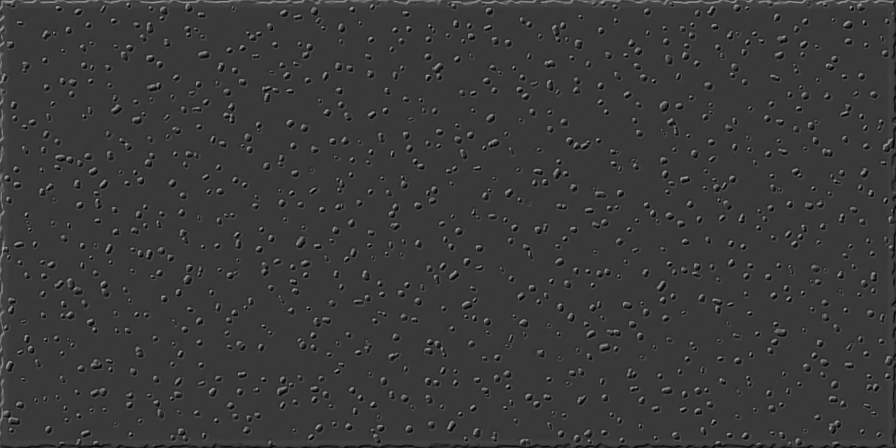
This texture is drawn by a WebGL 2 fragment shader. Its source:

```glsl
#version 300 es
precision highp float;
// Dark embossed plastic sheet strewn with small raised droplets and a ragged rim.

uniform vec2 u_resolution;
out vec4 fragColor;

vec3 hash3(vec2 p) {
    vec3 q = fract(p.xyx * vec3(0.1031, 0.1030, 0.0973));
    q += dot(q, q.yxz + 33.33);
    return fract((q.xxy + q.yzz) * q.zyx);
}

float valueNoise(vec2 p) {
    vec2 cell = floor(p), f = fract(p);
    f = f * f * (3.0 - 2.0 * f);
    float low = mix(hash3(cell).x, hash3(cell + vec2(1, 0)).x, f.x);
    float high = mix(hash3(cell + vec2(0, 1)).x, hash3(cell + vec2(1, 1)).x, f.x);
    return mix(low, high, f.y);
}

// Signed distance to the nearest droplet: short capsules scattered on a jittered grid.
float dropletDistance(vec2 p) {
    float nearest = 1.0;
    vec2 grid = p * 24.5 + 57.37;
    vec2 home = floor(grid);
    for (int y = -1; y <= 1; y++) {
        for (int x = -1; x <= 1; x++) {
            vec2 cell = home + vec2(x, y);
            vec3 place = hash3(cell + 11.0);
            vec3 form = hash3(cell + 203.0);
            if (place.z > 0.93) continue;
            vec2 offset = (grid - cell - place.xy) / 24.5;
            float angle = 0.9 + (form.x - 0.5) * 2.6;
            vec2 axis = vec2(cos(angle), sin(angle));
            float halfLength = 0.0008 + 0.0055 * pow(form.y, 5.0);
            offset -= axis * clamp(dot(offset, axis), -halfLength, halfLength);
            float radius = mix(0.0018, 0.0062, form.z);
            nearest = min(nearest, length(offset) - radius);
        }
    }
    return nearest;
}

float edgeDistance(vec2 p) {
    vec2 size = vec2(u_resolution.x / u_resolution.y, 1.0);
    vec2 inset = min(p, size - p);
    return min(inset.x, inset.y);
}

// Domes with a narrow moat, faint ground unevenness and a jagged outer lip.
float surfaceHeight(vec2 p) {
    float d = dropletDistance(p) + (valueNoise(p * 170.0) - 0.5) * 0.004;
    float moat = (d - 0.0022) / 0.0018;
    float height = smoothstep(0.002, -0.0045, d) - 0.25 * exp(-moat * moat);
    height += 0.035 * valueNoise(p * 60.0);
    float edge = edgeDistance(p);
    float ragged = edge + (valueNoise(p * 85.0 + 40.0) - 0.5) * 0.012;
    height *= smoothstep(0.002, 0.012, edge);
    return height + smoothstep(0.0, 0.006, ragged);
}

void main() {
    vec2 p = gl_FragCoord.xy / u_resolution.y;

    // Emboss with light from the upper left
    vec2 towardLight = vec2(-0.62, 0.78) * 0.0023;
    float relief = surfaceHeight(p - towardLight) - surfaceHeight(p + towardLight);
    float shade = 0.222 + relief * (relief > 0.0 ? 0.33 : 0.19);

    // Slightly paler band just inside the rim
    float edge = edgeDistance(p);
    shade += 0.03 * smoothstep(0.022, 0.013, edge) * smoothstep(0.002, 0.008, edge);

    fragColor = vec4(vec3(clamp(shade, 0.02, 1.0)), 1.0);
}
```
